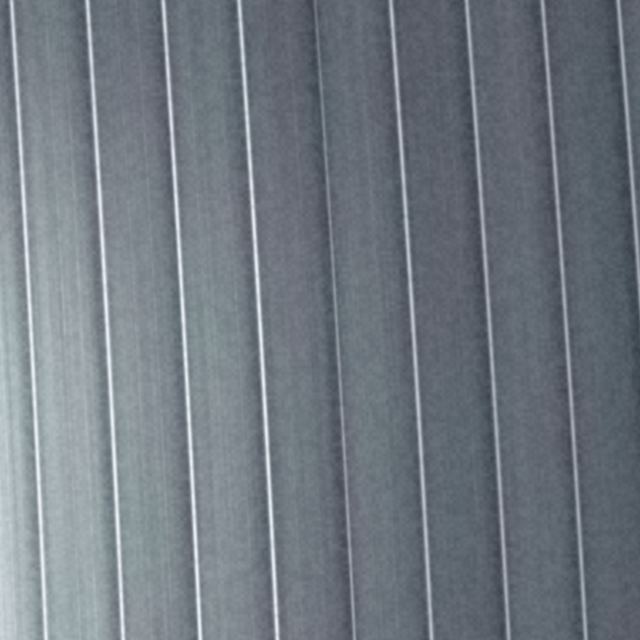
A three.js fragment shader for this texture:

```glsl
// Brushed grey metal panels split by slightly slanted bright ridges, lit from the lower left.
varying vec2 vUv;

// Ridge layout: about 8.4 repeats across, one down
const float FIRST_RIDGE = 0.018;     // x of the first ridge at the top edge
const float SPACING = 0.1185;        // ridge spacing at the top edge
const float SPREAD = 0.0020;         // extra spacing at the bottom edge
const float SLANT = 0.054;           // sideways drift from top to bottom
const float BOW = 0.010;             // slight curve of each ridge
const float RIDGE_WIDTH = 0.0038;
const float SHADOW_WIDTH = 0.020;
const float SHADOW_DEPTH = 0.125;

// Light and surface
const float FAINT_RIDGE = 4.0;       // index of the worn ridge
const float BASE_LIGHT = 0.340;
const float SIDE_LIGHT = 0.345;
const float CORNER_LIGHT = 0.09;
const float PANEL_VARIATION = 0.013;
const float PANEL_SLOPE = 0.040;
const float STREAK_AMOUNT = 0.075;
const float GRAIN_AMOUNT = 0.085;
const float GRAIN_SCALE = 190.0;
const vec3 STEEL_TINT = vec3(0.0, 0.030, 0.066);
const vec3 LIT_TINT = vec3(-0.004, 0.040, 0.058);
const vec3 RIDGE_BRIGHT = vec3(0.91, 0.94, 0.96);
const vec3 RIDGE_DIM = vec3(0.64, 0.66, 0.71);

float hash(vec2 p) {
  vec3 q = fract(vec3(p.xyx) * 0.1031);
  q += dot(q, q.yzx + 33.33);
  return fract((q.x + q.y) * q.z);
}

float noise(vec2 p) {
  vec2 cell = floor(p);
  vec2 f = fract(p);
  f = f * f * (3.0 - 2.0 * f);
  float low = mix(hash(cell), hash(cell + vec2(1.0, 0.0)), f.x);
  float high = mix(hash(cell + vec2(0.0, 1.0)), hash(cell + vec2(1.0, 1.0)), f.x);
  return mix(low, high, f.y);
}

float bell(float d, float width) {
  return exp(-d * d / (width * width));
}

void main() {
  float x = vUv.x;
  float down = 1.0 - vUv.y;

  // Panel coordinates: whole numbers of u lie on the ridges
  float spacing = SPACING + SPREAD * down;
  float u = (x - FIRST_RIDGE - SLANT * down - BOW * down * (1.0 - down)) / spacing;
  float panel = floor(u);
  float across = u - panel;
  float ridge = floor(u + 0.5);
  float ridgeDist = (u - ridge) * spacing;

  // Broad light from the left, stronger below
  float fall = mix(0.25, 1.0, smoothstep(-0.15, 0.65, down));
  float sideGlow = exp(-2.0 * x - 1.2 * x * x) * fall;
  float light = BASE_LIGHT + SIDE_LIGHT * sideGlow;
  light += CORNER_LIGHT * exp(-16.0 * x) * down * down;

  // Alternating panel tone and shading across each panel
  light += PANEL_VARIATION * (1.0 - 2.0 * mod(panel, 2.0)) * smoothstep(0.15, 0.4, x);
  light += 0.012 * (hash(vec2(panel + 20.0, 3.0)) - 0.5);
  light += PANEL_SLOPE * (0.55 - across) * (0.6 + sideGlow);

  // Brushed streaks running along the ridges
  float streak = 0.6 * noise(vec2(u * 9.0 + 50.0, down * 1.5))
               + 0.4 * noise(vec2(u * 25.0 + 90.0, down * 4.0)) - 0.5;
  light += STREAK_AMOUNT * streak * (0.5 + 1.1 * sideGlow);

  // Faint, nearly continuous hairlines
  for (int i = 0; i < 2; i++) {
    float n = float(i);
    float place = 0.28 + 0.26 * n + 0.18 * hash(vec2(panel + 31.0, n + 7.0));
    float broken = 0.3 + 0.7 * noise(vec2(panel * 5.0 + n + 60.0, down * 45.0));
    light += 0.05 * broken * bell((across - place) * spacing, 0.0022) * (0.2 + sideGlow);
  }

  // Shadow on the left of each ridge, thin halo on the right
  float shadow = ridgeDist < 0.0 ? bell(ridgeDist, SHADOW_WIDTH)
                                 : 0.75 * bell(ridgeDist, SHADOW_WIDTH * 0.45) + 0.25 * bell(ridgeDist, SHADOW_WIDTH);
  light -= SHADOW_DEPTH * shadow * (0.70 + 0.55 * sideGlow);

  // Fine and coarse grain, rougher in the shadows
  float grain = 0.6 * noise(vUv * GRAIN_SCALE) + 0.4 * noise(vUv * GRAIN_SCALE * 0.5 + 17.0) - 0.5;
  light += GRAIN_AMOUNT * grain * (0.85 + 0.5 * shadow);

  // Steel colour with cool and violet blotches
  float blotch = noise(vec2(u * 2.0 + 40.0, down * 6.0)) - 0.5;
  vec3 color = light + mix(STEEL_TINT, LIT_TINT, smoothstep(0.36, 0.60, light));
  color += blotch * vec3(-0.016, 0.012, 0.0);

  // Ridge highlight, dimmer to the right and near the top
  float faint = 1.0 - step(0.5, abs(ridge - FAINT_RIDGE));
  float shine = (1.0 - smoothstep(0.35, 0.85, x)) * mix(0.65, 1.0, smoothstep(0.0, 0.5, down));
  shine *= 1.0 - 0.75 * faint;
  float strength = mix(1.0, mix(0.40, 0.78, down), faint);
  strength *= 0.88 + 0.20 * noise(vec2(ridge + 11.0, down * 130.0));
  vec3 ridgeColor = mix(RIDGE_DIM, RIDGE_BRIGHT, shine);
  float ridgeWidth = RIDGE_WIDTH * (1.0 - 0.2 * faint);
  color = mix(color, ridgeColor, min(strength, 1.0) * bell(ridgeDist, ridgeWidth));

  gl_FragColor = vec4(clamp(color, 0.0, 1.0), 1.0);
}
```
